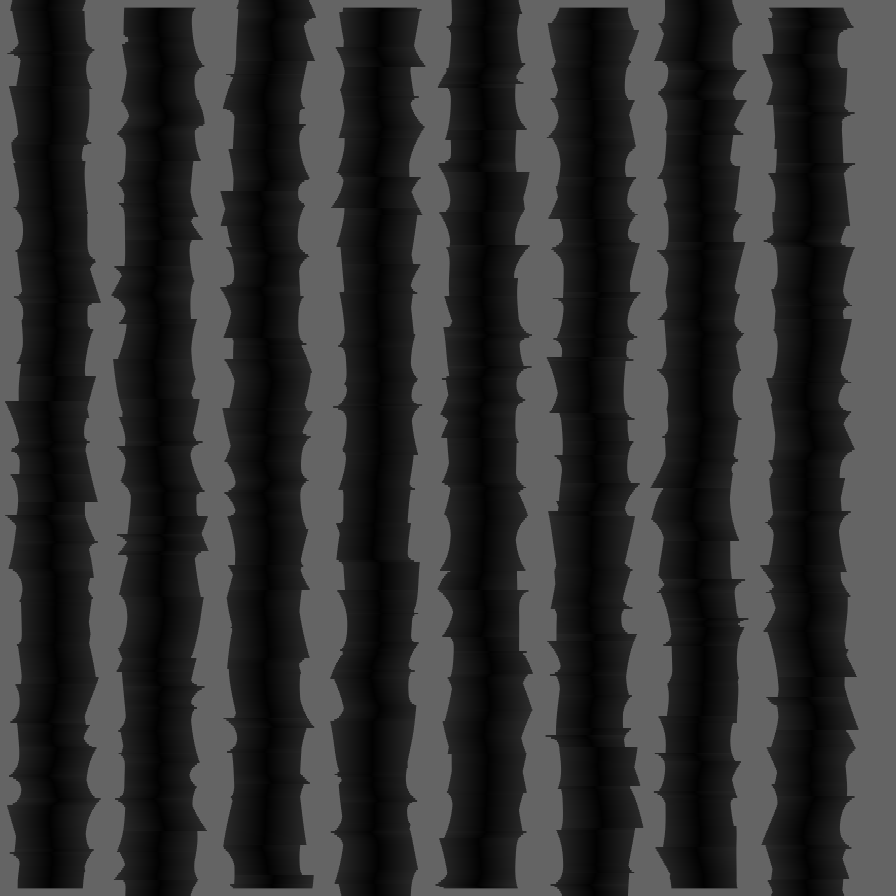
This pattern is drawn by a WebGL 1 fragment shader. Its source:

```glsl
precision highp float;
// Eight dark upright strips with ragged, spiked edges and a black core on flat grey.

uniform vec2 u_resolution;

const float COLUMNS = 8.0;
const float PITCH = 0.1206;         // distance between strip centres
const float FIRST_CENTRE = 0.0586;
const float HALF_WIDTH = 0.0358;    // strip half width without spikes
const float SPIKE_REACH = 0.0175;   // longest outward spike
const float WOBBLE = 0.0045;        // sideways drift of a strip
const float WOBBLE_RATE = 16.0;
const float SEGMENTS = 23.0;        // edge bites along one strip
const float ROWS = 512.0;           // thin rows that step the edges
const float END_GAP = 0.0085;       // gap at one end, alternating by strip
const float CORE_SHADE = 0.008;
const float SHADE_SLOPE = 3.5;      // brightening away from the core
const vec3 GREY = vec3(0.392);

float hash(vec2 p) {
  return fract(sin(dot(p, vec2(127.1, 311.7))) * 43758.5453);
}

float smoothNoise(float t, float seed) {
  float i = floor(t);
  float f = fract(t);
  return mix(hash(vec2(i, seed)), hash(vec2(i + 1.0, seed)), f * f * (3.0 - 2.0 * f));
}

// Jittered position of the boundary inside segment cell i.
float boundary(float i, float seed) {
  return i + 0.1 + 0.8 * hash(vec2(i, seed + 3.7));
}

// Spike falling away from a segment end; the power sets it thin or bulging.
float spike(float fromEnd, float id, float seed) {
  float height = hash(vec2(id, seed + 11.3));
  float power = exp2(mix(-1.0, 4.0, hash(vec2(id, seed + 23.9))));
  return height * pow(clamp(1.0 - fromEnd, 0.0, 1.0), power);
}

// Outward growth of one edge at height y.
float raggedEdge(float y, float seed) {
  float g = y * SEGMENTS;
  float i = floor(g);
  if (g < boundary(i, seed)) i -= 1.0;
  float start = boundary(i, seed);
  float end = boundary(i + 1.0, seed);
  float t = (g - start) / (end - start);
  float above = spike(t, i * 2.0, seed);
  float below = spike(1.0 - t, i * 2.0 + 1.0, seed);
  return SPIKE_REACH * max(above, below);
}

void main() {
  vec2 uv = gl_FragCoord.xy / u_resolution;
  vec2 pixel = 1.0 / u_resolution;

  // Strip index and position relative to its centre
  float column = floor((uv.x - FIRST_CENTRE) / PITCH + 0.5);
  float x = uv.x - FIRST_CENTRE - column * PITCH;
  float row = (floor(uv.y * ROWS) + 0.5) / ROWS;

  // Independent left and right edges around a drifting axis
  float seed = column * 7.31 + 1.0;
  float drift = WOBBLE * (2.0 * smoothNoise(row * WOBBLE_RATE, seed) - 1.0);
  float left = drift - HALF_WIDTH - raggedEdge(row, seed + 51.0);
  float right = drift + HALF_WIDTH + raggedEdge(row, seed + 97.0);

  // Coverage, with neighbouring strips shifted towards opposite ends
  float inside = min(x - left, right - x);
  float cover = clamp(inside / pixel.x + 0.5, 0.0, 1.0);
  float fromEnd = mod(column, 2.0) < 0.5 ? uv.y : 1.0 - uv.y;
  cover *= clamp((fromEnd - END_GAP) / pixel.y + 0.5, 0.0, 1.0);
  cover *= step(0.0, column) * step(column, COLUMNS - 1.0);

  // Black core midway between the edges
  float core = 0.5 * (left + right);
  float shade = CORE_SHADE + SHADE_SLOPE * abs(x - core);

  gl_FragColor = vec4(mix(GREY, vec3(shade), cover), 1.0);
}
```
